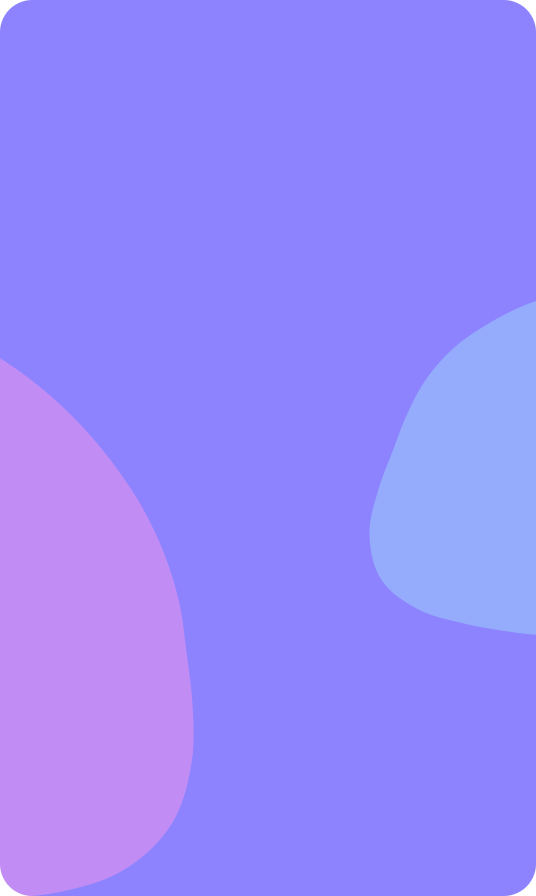
A Shadertoy shader for this background:

```glsl
const vec3 BASE_COLOR   = vec3(0.553, 0.514, 1.0);
const vec3 PINK_COLOR   = vec3(0.757, 0.553, 0.957);
const vec3 BLUE_COLOR   = vec3(0.580, 0.675, 0.984);
const vec3 CORNER_COLOR = vec3(1.0);

// Lengths are fractions of the canvas height.
const float CORNER_RADIUS = 0.036;
const float PINK_CENTER_Y = 0.2708;
const float BLUE_CENTER_Y = 0.4531;

// Blob radii from straight up to straight down, with one extra knot at each end.
const int KNOTS = 15;
const float PINK_RADII[KNOTS] = float[KNOTS](
    0.391, 0.3294, 0.2818, 0.248, 0.2266, 0.2135, 0.2077, 0.2083,
    0.2224, 0.2466, 0.2702, 0.2783, 0.2747, 0.2721, 0.2721);
const float BLUE_RADII[KNOTS] = float[KNOTS](
    0.2305, 0.2109, 0.194, 0.1832, 0.174, 0.1668, 0.1658, 0.176,
    0.1924, 0.1995, 0.1875, 0.1707, 0.1618, 0.1615, 0.1667);

const float PI = 3.14159;

// Catmull-Rom curve through four equally spaced knots.
float spline(float a, float b, float c, float d, float t) {
    return b + 0.5 * t * (c - a + t * (2.0 * a - 5.0 * b + 4.0 * c - d
             + t * (3.0 * (b - c) + d - a)));
}

// Signed radial distance to a half blob on the side where p.x > 0.
float blobDistance(vec2 p, float radii[KNOTS]) {
    float knot = clamp(atan(p.x, p.y) / PI, 0.0, 1.0) * float(KNOTS - 3);
    int i = min(int(knot), KNOTS - 4);
    float radius = spline(radii[i], radii[i + 1], radii[i + 2], radii[i + 3],
                          knot - float(i));
    return length(p) - radius;
}

float roundedBoxDistance(vec2 p, vec2 halfSize, float radius) {
    vec2 q = abs(p) - halfSize + radius;
    return length(max(q, 0.0)) + min(max(q.x, q.y), 0.0) - radius;
}

// Coverage of a shape over one pixel, corrected for the slope of its distance.
float coverage(float dist) {
    float slope = max(length(vec2(dFdx(dist), dFdy(dist))), 1e-5);
    return clamp(0.5 - dist / slope, 0.0, 1.0);
}

void mainImage(out vec4 fragColor, in vec2 fragCoord) {
    vec2 p = fragCoord / iResolution.y;
    vec2 size = vec2(iResolution.x / iResolution.y, 1.0);

    // Blobs entering from the left and right edges
    float pink = blobDistance(vec2(p.x, p.y - PINK_CENTER_Y), PINK_RADII);
    float blue = blobDistance(vec2(size.x - p.x, p.y - BLUE_CENTER_Y), BLUE_RADII);
    vec3 color = mix(BASE_COLOR, PINK_COLOR, coverage(pink));
    color = mix(color, BLUE_COLOR, coverage(blue));

    // Rounded card outline
    float card = roundedBoxDistance(p - 0.5 * size, 0.5 * size, CORNER_RADIUS);
    float cardMask = clamp(0.5 - card * iResolution.y, 0.0, 1.0);
    color = mix(CORNER_COLOR, color, cardMask);

    fragColor = vec4(color, 1.0);
}
```
